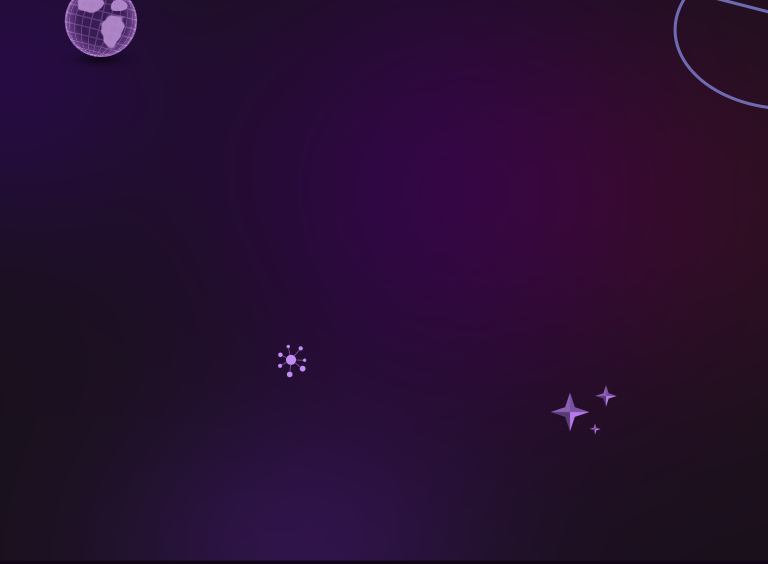
Reproduce this background procedurally as a WebGL 2 fragment shader.

```glsl
#version 300 es
precision highp float;

#define GLOBE vec3(0.179, 0.963, 0.064)
#define HUB vec2(0.516, 0.362)
#define SPOKES 7
#define LOOP_CENTER vec2(1.401, 0.947)
#define LOOP_RADII vec2(0.204, 0.140)
#define LOOP_WIDTH 0.0027
#define BASE vec3(0.097, 0.065, 0.106)
#define LILAC vec3(0.76, 0.55, 0.96)
#define PERIWINKLE vec3(0.43, 0.42, 0.70)

uniform vec2 u_resolution;
out vec4 fragColor;

const float TAU = 6.2831853;

// Coverage of a shape from its signed distance, one pixel soft
float fill(float d) {
    return clamp(0.5 - d * u_resolution.y, 0.0, 1.0);
}

vec3 glow(vec2 p, vec2 center, vec2 spread, vec3 tint) {
    vec2 d = (p - center) / spread;
    return tint * exp(-dot(d, d));
}

float segment(vec2 p, vec2 a, vec2 b) {
    vec2 ab = b - a;
    return length(p - a - ab * clamp(dot(p - a, ab) / dot(ab, ab), 0.0, 1.0));
}

float ellipse(vec2 p, vec2 r) {
    float k = length(p / r);
    return k * (k - 1.0) / max(length(p / (r * r)), 1e-4);
}

// Broad colour glows over the dark base
vec3 backdrop(vec2 p) {
    vec3 col = BASE;
    col += glow(p, vec2(0.762, 0.663), vec2(0.42), vec3(0.075, -0.035, 0.16));
    col += glow(p, vec2(1.06, 0.645), vec2(0.36), vec3(0.05, -0.01, 0.0));
    col += glow(p, vec2(1.362, 0.645), vec2(0.35), vec3(0.05, 0.0, 0.01));
    col += glow(p, vec2(0.0, 0.876), vec2(0.29), vec3(0.05, -0.02, 0.15));
    col += glow(p, vec2(0.53, 0.02), vec2(0.33, 0.25), vec3(0.08, 0.015, 0.17));
    return col;
}

// Glassy sphere with a tilted graticule and pale land
vec3 drawGlobe(vec3 col, vec2 p) {
    vec2 q = (p - GLOBE.xy) / GLOBE.z;
    col *= 1.0 - 0.5 * exp(-dot((q + vec2(0.0, 1.06)) / vec2(0.6, 0.16),
                                (q + vec2(0.0, 1.06)) / vec2(0.6, 0.16)));
    float r = length(q);
    float z = sqrt(max(1.0 - r * r, 0.0));
    vec2 t = mat2(0.97, 0.24, -0.24, 0.97) * q;
    vec2 angles = vec2(atan(t.x, z + 0.001), asin(clamp(t.y, -1.0, 1.0)));
    vec2 cell = abs(fract(angles * 24.0 / TAU) - 0.5);
    float grid = smoothstep(0.36, 0.5, max(cell.x, cell.y));

    // Land masses with shorelines roughened by layered sines
    float rough = 0.06 * sin(q.x * 13.0 + 2.0 * sin(q.y * 9.0)) + 0.04 * sin(q.y * 23.0 - q.x * 7.0);
    float south = length((q - vec2(0.36 + 0.15 * q.y, -0.30)) / vec2(0.36 + 0.22 * q.y, 0.47)) - 1.0;
    float north = length((q - vec2(-0.30, 0.48)) / vec2(0.36, 0.25)) - 1.0;
    float east = length((q - vec2(0.50, 0.42)) / vec2(0.24, 0.16)) - 1.0;
    float land = smoothstep(0.10, -0.10, min(south, min(north, east)) + rough);

    vec3 body = mix(vec3(0.22, 0.11, 0.32), vec3(0.42, 0.26, 0.53), smoothstep(0.55, 1.0, r));
    body += grid * vec3(0.17, 0.13, 0.19);
    body = mix(body, vec3(0.72, 0.56, 0.82), land * 0.9);
    body += 0.16 * smoothstep(0.90, 0.98, r);
    return mix(col, body, fill((r - 1.0) * GLOBE.z));
}

// Central hub with spokes ending in dots of uneven size
float network(vec2 p) {
    vec2 q = p - HUB;
    float dots = length(q) - 0.0089;
    float lines = 1.0;
    for (int i = 0; i < SPOKES; i++) {
        float n = float(i);
        float late = pow(n / float(SPOKES - 1), 3.0);
        float a = n * TAU / float(SPOKES) - 0.03 + 0.28 * late;
        float reach = 0.0236 + 0.003 * cos(1.4 * (n - 1.0));
        vec2 tip = reach * vec2(cos(a), sin(a));
        dots = min(dots, length(q - tip) - 0.0029 - 0.0008 * mod(n, 2.0) - 0.0022 * late);
        lines = min(lines, segment(q, vec2(0.0), tip) - 0.0006);
    }
    return max(fill(dots), 0.65 * fill(lines));
}

// Four-pointed star with folded facets
vec3 drawStar(vec3 col, vec2 p, vec2 center, float size) {
    vec2 q = (p - center) / size;
    vec2 a = abs(q);
    vec2 o = vec2(max(a.x, a.y), min(a.x, a.y));
    float d = dot(o - vec2(1.0, 0.0), normalize(vec2(0.25, 0.75)));
    float side = smoothstep(-0.04, 0.04, q.x);
    float upper = smoothstep(-0.04, 0.04, q.y);
    float shade = mix(mix(0.48, 0.98, side), mix(0.76, 0.66, side), upper);
    return mix(col, LILAC * vec3(0.95, 0.88, 0.98) * shade, fill(d * size));
}

void main() {
    vec2 p = gl_FragCoord.xy / u_resolution.y;
    vec3 col = backdrop(p);

    // Looping outline and the stroke crossing the top edge
    float loopLine = abs(ellipse(p - LOOP_CENTER, LOOP_RADII));
    float stroke = segment(p, vec2(1.24, 1.0105), vec2(1.44, 0.959));
    col = mix(col, PERIWINKLE, fill(min(loopLine, stroke) - LOOP_WIDTH));

    col = drawGlobe(col, p);
    col = mix(col, LILAC, network(p));
    col = drawStar(col, p, vec2(1.0106, 0.2695), 0.0345);
    col = drawStar(col, p, vec2(1.0745, 0.2980), 0.0190);
    col = drawStar(col, p, vec2(1.0550, 0.2394), 0.0100);

    // Dark strip along the bottom
    col = mix(col, vec3(0.07, 0.02, 0.09), fill(p.y - 0.006));
    fragColor = vec4(col, 1.0);
}
```
